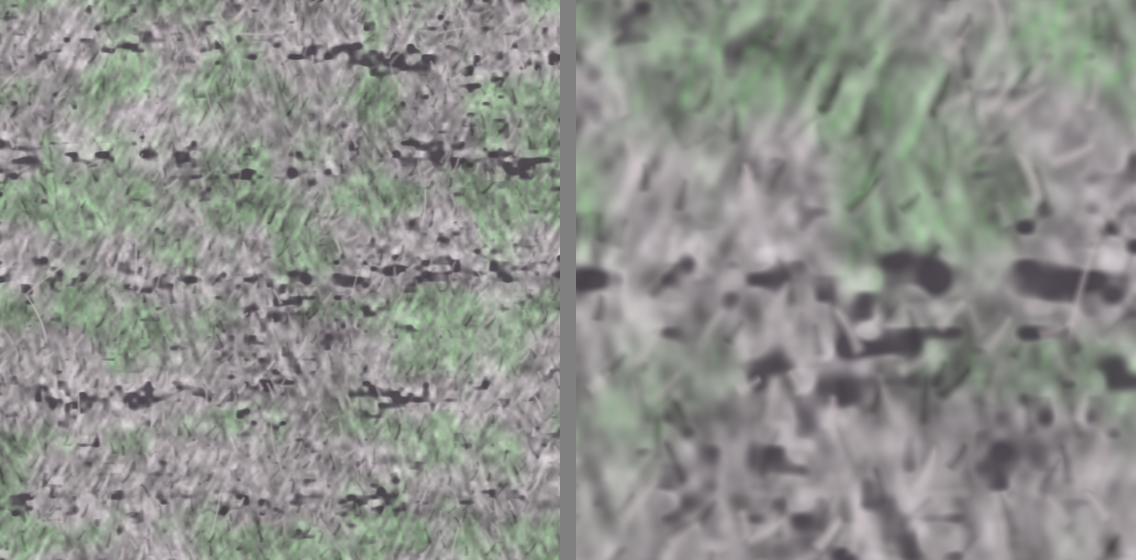
Left: the whole. Right: its middle third, enlarged.
This texture is drawn by a Shadertoy shader. Its source:

```glsl
// Draws a bare field in soft focus: furrowed soil, dark clods, grass tufts and dry straw.

const float ROWS = 5.0;             // furrows per canvas height
const float ROW_SHIFT = 0.52;       // furrow offset, in rows
const float SOFT = 0.0032;          // edge softness
const float SOIL_LIGHT = 0.595;     // mean brightness
const vec3 SOIL_TINT = vec3(1.03, 0.992, 1.013);
const vec3 GRASS_TINT = vec3(0.90, 1.045, 0.88);
const vec3 STRAW = vec3(0.79, 0.75, 0.755);
const vec3 HOLLOW = vec3(0.25, 0.225, 0.26);

// Integer hash: three random values per cell and seed
vec3 hash(vec2 cell, int seed) {
    uvec3 v = uvec3(ivec3(ivec2(cell), seed));
    v = v * 1664525u + 1013904223u;
    v.x += v.y * v.z; v.y += v.z * v.x; v.z += v.x * v.y;
    v ^= v >> 16u;
    v.x += v.y * v.z; v.y += v.z * v.x; v.z += v.x * v.y;
    return vec3(v >> 16u) / 65535.0;
}

float noise(vec2 p, int seed) {
    vec2 i = floor(p), f = fract(p);
    f = f * f * (3.0 - 2.0 * f);
    float low = mix(hash(i, seed).x, hash(i + vec2(1, 0), seed).x, f.x);
    float high = mix(hash(i + vec2(0, 1), seed).x, hash(i + vec2(1, 1), seed).x, f.x);
    return mix(low, high, f.y);
}

// Scattered bent, tapering blades; size holds half length and half width
float blades(vec2 p, float cells, vec2 size, float lean, float spread, float density, int seed) {
    vec2 home = floor(p * cells);
    float cover = 0.0;
    for (int y = -1; y <= 1; y++)
    for (int x = -1; x <= 1; x++) {
        vec2 cell = home + vec2(x, y);
        vec3 place = hash(cell, seed);
        vec3 form = hash(cell, seed + 50);
        if (place.z > density) continue;
        float angle = lean + spread * (form.x - 0.5);
        vec2 axis = vec2(sin(angle), cos(angle));
        vec2 q = p - (cell + place.xy) / cells;
        float halfLength = size.x * mix(0.45, 1.0, form.y);
        float along = dot(q, axis) / halfLength;
        float across = q.x * axis.y - q.y * axis.x;
        across += (form.z - 0.5) * 0.3 * halfLength * along * along;
        float width = size.y * (1.0 - 0.4 * along);
        float blade = 1.0 - smoothstep(-SOFT, SOFT, abs(across) - width);
        blade *= 1.0 - smoothstep(0.7, 1.1, abs(along));
        cover = max(cover, blade * mix(0.45, 1.0, form.z));
    }
    return cover;
}

// Position within a furrow row: 0 at the hollow, rising upward
float rowPhase(vec2 p) {
    float wander = 0.045 * (noise(p * vec2(4.0, 3.0), 1) - 0.5);
    return fract((p.y + wander) * ROWS - ROW_SHIFT);
}

// Dark ragged gaps between clods, gathered along the furrows
float hollows(vec2 p) {
    float phase = rowPhase(p);
    float away = min(phase, 1.0 - phase);
    float furrow = exp(-away * away / 0.018);
    float ragged = 0.5 * noise(p * vec2(38.0, 58.0), 2) + 0.5 * noise(p * vec2(75.0, 98.0), 3);
    float stretch = noise(p * vec2(6.0, 9.0), 4) - 0.5;
    return smoothstep(0.66, 0.96, ragged + 0.21 * furrow + 0.22 * stretch);
}

// Fine upright fibres whose slant changes from place to place
float fibres(vec2 p) {
    float right = noise(vec2(p.x - 0.45 * p.y, p.y) * vec2(105.0, 44.0) + 90.0, 5);
    float left = noise(vec2(p.x + 0.3 * p.y, p.y) * vec2(98.0, 50.0), 6);
    return mix(right, left, smoothstep(0.4, 0.65, noise(p * 13.0, 7)));
}

void mainImage(out vec4 fragColor, in vec2 fragCoord) {
    vec2 p = fragCoord / iResolution.y;

    // Grass grows in patches on the lower flank of each furrow
    float flank = (rowPhase(p) - 0.66) / 0.22;
    float patches = 0.6 * noise(p * vec2(9.0, 11.0), 8) + 0.4 * noise(p * vec2(24.0, 20.0), 9);
    float grassy = smoothstep(0.48, 0.86, patches + 0.27 * exp(-flank * flank));

    // Soil brightness from broad drifts, lumps and fibres
    float fibre = fibres(p);
    float light = SOIL_LIGHT;
    light += 0.12 * (noise(p * vec2(7.0, 12.0), 10) - 0.5);
    light += 0.16 * (noise(p * vec2(48.0, 62.0), 11) - 0.5);
    light += 0.24 * (fibre - 0.5);
    light += 0.10 * (noise(p * vec2(150.0, 125.0), 12) - 0.5);
    light += 0.09 * hollows(p - vec2(0.004, 0.015));

    // Shaded stalks, then green blades
    light -= 0.15 * blades(p, 34.0, vec2(0.017, 0.0022), 0.15, 1.5, 0.55, 13);
    float blade = blades(p, 36.0, vec2(0.024, 0.0022), 0.2, 1.3, 0.9, 14) * grassy;
    float green = clamp(grassy * (0.5 + 0.5 * fibre) + 0.65 * blade, 0.0, 1.25);
    light += 0.04 * blade - 0.02 * grassy;
    vec3 color = light * mix(SOIL_TINT, GRASS_TINT, green);

    // Hollows, short dry litter and a few long straws
    color = mix(color, HOLLOW, 0.85 * hollows(p));
    float litter = blades(p, 32.0, vec2(0.018, 0.0026), 0.3, 1.9, 0.7, 15);
    color = mix(color, STRAW, 0.65 * litter * (1.0 - 0.55 * grassy));
    float straw = blades(p, 8.0, vec2(0.055, 0.0016), 0.7, 2.6, 0.25, 16);
    color = mix(color, STRAW, 0.85 * straw);

    fragColor = vec4(clamp(color, 0.0, 1.0), 1.0);
}
```
